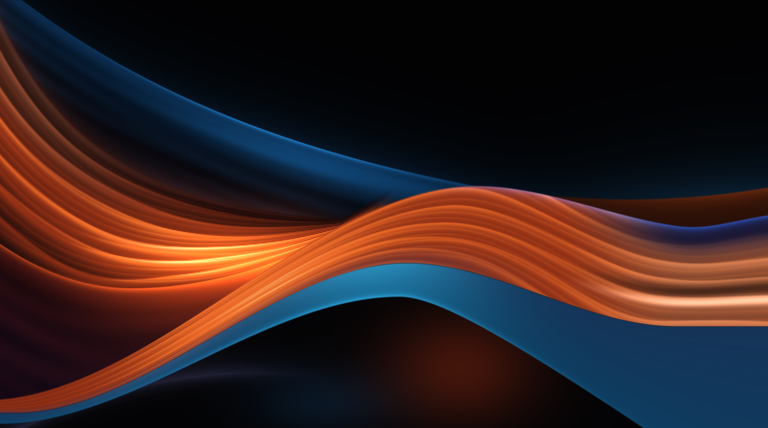
Give the GLSL for this background, as a Shadertoy shader.

```glsl
float bell(float x) { return exp(-x * x); }

// Gradient noise
vec2 gradientAt(vec2 cell) {
    float a = 6.2832 * fract(sin(dot(cell, vec2(127.1, 311.7))) * 4375.85);
    return vec2(cos(a), sin(a));
}

float noise(vec2 p) {
    vec2 i = floor(p), f = fract(p), u = f * f * f * (f * (f * 6.0 - 15.0) + 10.0);
    vec2 e = vec2(0, 1);
    float low = mix(dot(gradientAt(i), f), dot(gradientAt(i + e.yx), f - e.yx), u.x);
    float high = mix(dot(gradientAt(i + e), f - e), dot(gradientAt(i + 1.0), f - 1.0), u.x);
    return mix(low, high, u.y);
}

// Repeated creases: a slow rise to a bright lip, then a crisp fall
float folds(float phase) {
    float f = fract(phase), w = min(fwidth(phase) * 1.5 + 0.06, 0.6);
    return f * f * (1.0 - smoothstep(1.0 - w, 1.0, f));
}

// Ember to cream colour ramp
vec3 heat(float v) {
    vec3 c = mix(vec3(0.05, 0.02, 0.03), vec3(0.55, 0.18, 0.08), smoothstep(0.0, 0.45, v));
    c = mix(c, vec3(0.93, 0.42, 0.16), smoothstep(0.4, 0.75, v));
    return mix(c, vec3(1.0, 0.83, 0.54), smoothstep(0.72, 1.1, v));
}

// Outlines as heights over x
float veilTop(float x) { return 0.42 + 0.62 * exp(-2.35 * x); }
float fanTop(float x) { return 0.47 + 0.47 * exp(-7.5 * x); }
float fanBottom(float x) {
    float d = x - 0.17;
    return 0.326 + (d < 0.0 ? 3.6 : 1.75) * d * d;
}
float ribbonTop(float x) {
    return 0.065 + 0.5 * smoothstep(-0.02, 0.62, x) - 0.1 * smoothstep(0.62, 0.93, x)
         + 0.04 * smoothstep(0.88, 1.05, x);
}
float ribbonBottom(float x) {
    return 0.035 + 0.35 * smoothstep(0.02, 0.53, x) - 0.148 * smoothstep(0.53, 0.88, x);
}
float bandBottom(float x) {
    float d = max(x - 0.52, 0.0);
    return 0.01 + 0.297 * smoothstep(0.0, 0.52, x) - 1.27 * d * d / (d + 0.1);
}

void mainImage(out vec4 fragColor, in vec2 fragCoord) {
    vec2 uv = fragCoord / iResolution.xy;
    float x = uv.x, y = uv.y, w = 1.2 / iResolution.y;
    float top = ribbonTop(x), bottom = ribbonBottom(x), base = bandBottom(x);

    // Night sky with blue haze
    float d = y - veilTop(x);
    vec3 col = vec3(0.006, 0.007, 0.012);
    col += vec3(0.02, 0.08, 0.14) * exp(-max(d, 0.0) * 18.0) * (0.4 + 0.6 * bell((x - 0.45) / 0.25));
    col += vec3(0.03, 0.10, 0.16) * exp(-max(y - 0.55, 0.0) * 13.0) * smoothstep(0.62, 1.0, x);

    // Blue veil
    float depth = max(-d, 0.0);
    vec3 veil = vec3(0.015, 0.022, 0.045) + vec3(0.02, 0.13, 0.23) * exp(-depth * 11.0);
    veil += vec3(0.03, 0.16, 0.26) * bell((depth - 0.055 + 0.03 * x) / 0.035) * bell((x - 0.4) / 0.2);
    veil += vec3(0.02, 0.05, 0.08) * noise(vec2(depth * 35.0, x * 3.0));
    veil += vec3(0.10, 0.42, 0.65) * exp(-depth * 220.0) * bell((x - 0.36) / 0.2);
    col = mix(col, veil, smoothstep(w, -w, d) * smoothstep(0.74, 0.6, x));

    // Fan of glowing strands
    float upper = fanTop(x), lower = fanBottom(x);
    float s = (y - lower) / max(upper - lower, 0.03);
    col += vec3(0.20, 0.07, 0.03) * exp(-max(y - upper, 0.0) * 32.0) * smoothstep(0.5, 0.35, x);
    float crease = folds(s * 6.5 + 0.7 * noise(vec2(x * 4.0, s * 3.0)) + 0.2);
    float fine = folds(s * 15.0 + noise(vec2(x * 5.0 + 7.0, s * 4.0)));
    float focus = bell((s - mix(0.52, 0.22, x / 0.36)) / 0.42);
    float glow = focus * (0.42 + 0.42 * smoothstep(0.05, 0.3, x)) + 0.12;
    vec3 fan = heat(glow * (0.55 + 0.8 * crease + 0.3 * fine));
    fan = mix(fan, vec3(0.52, 0.36, 0.27) * (0.35 + crease), 0.5 * smoothstep(0.5, 0.8, s) * smoothstep(0.3, 0.0, x));
    col = mix(col, fan, smoothstep(1.06, 0.94, s) * smoothstep(0.52, 0.45, x));

    // Red shade beneath the fan
    float below = max(lower - y, 0.0);
    vec3 shade = mix(vec3(0.09, 0.035, 0.085), vec3(0.20, 0.05, 0.04), exp(-below * 8.0));
    shade += vec3(0.62, 0.21, 0.06) * exp(-below * 13.0) * smoothstep(0.02, 0.32, x);
    shade += vec3(0.6, 0.24, 0.08) * exp(-below * 130.0);
    shade += vec3(0.08, 0.02, 0.02) * noise(vec2(below * 22.0, x * 4.0));
    col = mix(col, shade, smoothstep(w, -w, y - lower) * smoothstep(0.5, 0.4, x));
    col += vec3(0.5, 0.22, 0.06) * bell(length((uv - vec2(0.33, 0.39)) / vec2(0.13, 0.05)));

    // Brown sheet behind the ribbon at right
    float sheet = y - 0.534 - 0.85 * (x - 0.82) * (x - 0.82);
    vec3 brown = vec3(0.15, 0.055, 0.025) + vec3(0.25, 0.10, 0.03) * exp(sheet * 45.0) * smoothstep(0.65, 1.0, x);
    col = mix(col, brown, smoothstep(w, -w, sheet) * smoothstep(0.66, 0.72, x));

    // Main ribbon
    float t = (y - bottom) / (top - bottom);
    float right = smoothstep(0.72, 0.9, x);
    float flow = t + 0.35 * smoothstep(0.58, 0.86, x);
    float wide = folds(flow * 5.0 + 0.6 * noise(vec2(x * 3.0, t * 2.0)));
    float thin = folds(flow * 12.0 + noise(vec2(x * 4.0 + 3.0, t * 3.0)));
    float warmth = 0.53 + 0.23 * bell((x - 0.33) / 0.14) - 0.1 * smoothstep(0.25, 0.0, x);
    warmth += 0.16 * bell((t - 0.45) / 0.22) * bell((x - 0.36) / 0.14) + 0.1 * right;
    vec3 ribbon = heat(warmth * (0.82 + 0.38 * wide + 0.22 * thin));
    ribbon = mix(ribbon, vec3(0.66, 0.47, 0.38) * (0.65 + 0.7 * wide), 0.55 * right);
    ribbon *= 1.0 - 0.5 * right * bell((t - 0.36) / 0.06);
    ribbon += vec3(0.4, 0.4, 0.38) * right * bell((t - 0.24) / 0.04);
    ribbon = mix(ribbon, vec3(0.10, 0.09, 0.20), smoothstep(0.6, 0.9, t) * right);
    ribbon = mix(ribbon, vec3(0.38, 0.20, 0.25), 0.5 * smoothstep(0.35, 0.0, t) * smoothstep(0.75, 0.55, x));
    ribbon += vec3(0.08, 0.24, 0.55) * exp(-max(top - y, 0.0) * 130.0) * smoothstep(0.52, 0.68, x);
    col = mix(col, ribbon, smoothstep(-w, w, y - bottom) * smoothstep(w, -w, y - top));

    // Blue band under the ribbon
    float b = clamp((y - base) / max(bottom - base, 0.01), 0.0, 1.0);
    vec3 band = mix(vec3(0.05, 0.24, 0.38), vec3(0.08, 0.20, 0.34), b);
    band += vec3(0.08, 0.34, 0.38) * bell((x - 0.49) / 0.13) * (0.45 + 0.55 * b);
    band += vec3(0.10, 0.12, 0.13) * bell((x - 0.22) / 0.15) * b;
    band += vec3(0.10, 0.33, 0.42) * exp(-max(y - base, 0.0) * 180.0) * bell((x - 0.42) / 0.28);
    col = mix(col, band, smoothstep(w, -w, y - bottom));

    // Dark hollow with faint reflections
    float arc = y - 0.128 + 1.4 * (x - 0.33) * (x - 0.33);
    vec3 hollow = vec3(0.012, 0.012, 0.018);
    hollow += vec3(0.25, 0.07, 0.025) * bell(length((uv - vec2(0.6, 0.14)) / vec2(0.10, 0.13)));
    hollow += vec3(0.02, 0.07, 0.12) * bell(length((uv - vec2(0.42, 0.06)) / vec2(0.09, 0.08)));
    hollow += vec3(0.11, 0.11, 0.18) * exp(-abs(arc) * (arc > 0.0 ? 35.0 : 70.0)) * smoothstep(0.45, 0.25, x);
    col = mix(col, hollow, smoothstep(w, -w, y - base));

    fragColor = vec4(clamp(col, 0.0, 1.0), 1.0);
}
```
